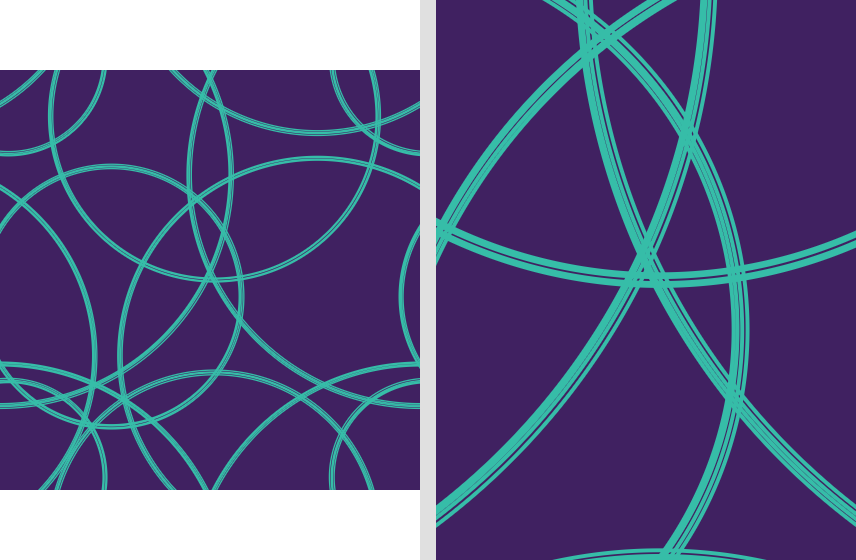
Left, the full canvas; right, a detail of the centre.
Give the GLSL for this pattern, as a WebGL 1 fragment shader.

```glsl
precision highp float;
uniform vec2 u_resolution;

#define RINGS 5
#define STRANDS 4
#define RADIUS_LARGE 0.55
#define RADIUS_SMALL 0.23
#define FIRST_CENTER vec2(0.0, 0.75)
#define CENTER_STEP vec2(0.755, 0.57)
#define STRAND_PITCH 0.0034
#define STRAND_WIDTH 0.0031
#define STRAND_DRIFT 0.0008
#define PAPER vec3(1.0)
#define PURPLE vec3(0.25, 0.13, 0.38)
#define TEAL vec3(0.21, 0.74, 0.66)

// Sine-free hash giving two values in 0..1
vec2 hash22(vec2 p) {
  vec3 q = fract(vec3(p.xyx) * vec3(0.1031, 0.1030, 0.0973));
  q += dot(q, q.yzx + 33.33);
  return fract((q.xx + q.yz) * q.zy);
}

// Box-filtered coverage of a line centred on distance zero
float lineCoverage(float dist, float width, float pixel) {
  float outer = clamp((dist + 0.5 * width) / pixel + 0.5, 0.0, 1.0);
  float inner = clamp((dist - 0.5 * width) / pixel + 0.5, 0.0, 1.0);
  return outer - inner;
}

// A ring made of strands whose centres drift, so thin gaps open and close
float ringCoverage(vec2 offset, float radius, float ringId, float pixel) {
  float coverage = 0.0;
  for (int s = 0; s < STRANDS; s++) {
    float strand = float(s);
    vec2 drift = (hash22(vec2(ringId + 3.0, strand + 11.0)) - 0.5) * 2.0 * STRAND_DRIFT;
    float shift = (strand - 0.5 * float(STRANDS - 1)) * STRAND_PITCH;
    float dist = length(offset - drift) - radius - shift;
    coverage += lineCoverage(dist, STRAND_WIDTH, pixel);
  }
  return min(coverage, 1.0);
}

void main() {
  // The panel is the unit square, centred vertically
  float pixel = 1.0 / u_resolution.x;
  vec2 p = (gl_FragCoord.xy - vec2(0.0, 0.5 * u_resolution.y)) * pixel;
  p.y += 0.5;

  // Rings spread over a torus; four wrapped copies reach every point
  float background = 1.0;
  for (int i = 0; i < RINGS; i++) {
    float id = float(i);
    float radius = mix(RADIUS_LARGE, RADIUS_SMALL, id / float(RINGS - 1));
    vec2 offset = fract(p - FIRST_CENTER - id * CENTER_STEP);
    for (int x = 0; x < 2; x++) {
      for (int y = 0; y < 2; y++) {
        vec2 wrapped = offset - vec2(float(x), float(y));
        background *= 1.0 - ringCoverage(wrapped, radius, id, pixel);
      }
    }
  }

  // Panel between plain bands
  float panel = clamp((0.5 - abs(p.y - 0.5)) / pixel + 0.5, 0.0, 1.0);
  vec3 color = mix(TEAL, PURPLE, background);
  gl_FragColor = vec4(mix(PAPER, color, panel), 1.0);
}
```
